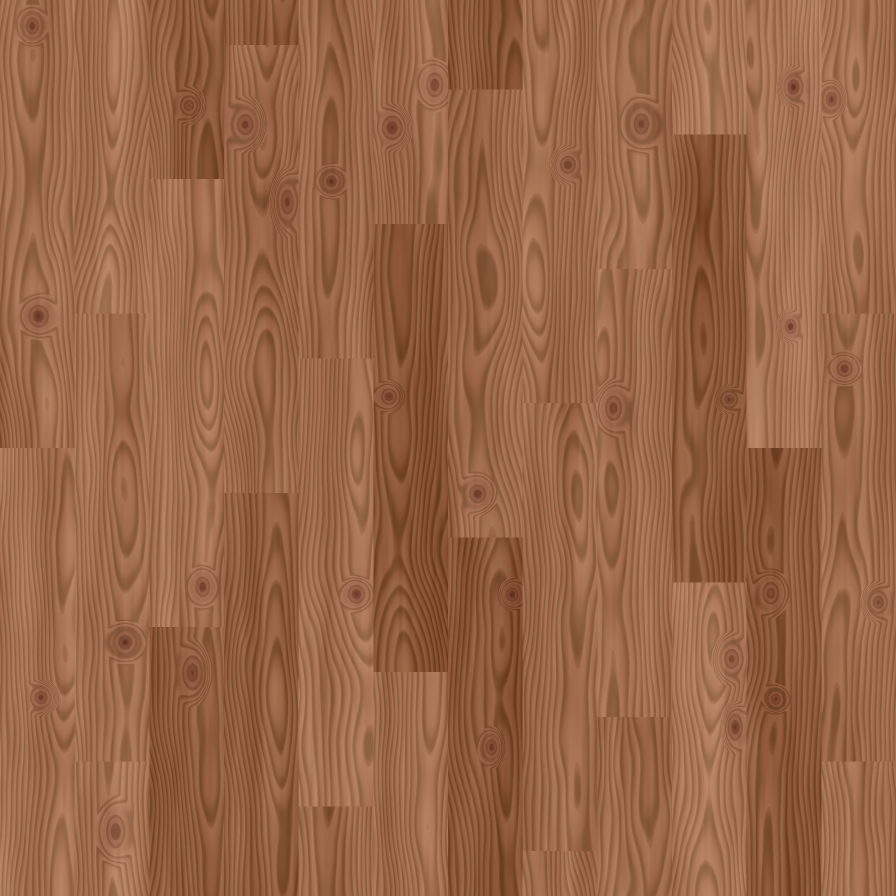
Reproduce this texture procedurally as a three.js fragment shader.

```glsl
// Wooden floor of long upright boards, each column shifted by a fixed stagger.
// Every board has its own tone, arched growth rings from warped distances,
// fine fibres and a few ringed knots; four samples per pixel smooth the edges.

#define COLUMNS 12.0
#define ROWS 2.0
#define STAGGER 0.3
#define DARK_EVEN 576.0   // one bit per column: dark boards of even rows
#define DARK_ODD 1068.0   // the same for odd rows
#define DARKEN 0.085
#define TONE_SPREAD 0.05
#define RINGS 15.0
#define KNOT_CHANCE 0.7
#define KNOT_SIZE 0.2
#define FIBRE 0.045

varying vec2 vUv;

const vec3 EARLY_WOOD = vec3(0.69, 0.50, 0.37);
const vec3 RED_WOOD = vec3(0.62, 0.395, 0.285);
const vec3 LATE_WOOD = vec3(0.49, 0.33, 0.20);
const vec3 KNOT_STAIN = vec3(0.47, 0.26, 0.19);
const vec3 KNOT_HEART = vec3(0.32, 0.13, 0.09);

float hash(vec2 p) {
  vec3 q = fract(p.xyx * 0.1031);
  q += dot(q, q.yzx + 33.33);
  return fract((q.x + q.y) * q.z);
}

float noise(vec2 p) {
  vec2 i = floor(p), f = fract(p);
  f = f * f * (3.0 - 2.0 * f);
  return mix(mix(hash(i), hash(i + vec2(1.0, 0.0)), f.x),
             mix(hash(i + vec2(0.0, 1.0)), hash(i + 1.0), f.x), f.y);
}

// Ring number at p: flat arches near the heart line, tight lines at the sides
float grain(vec2 p, vec2 seed) {
  float heart = 0.5 + 0.8 * (hash(seed + 5.0) - 0.5);
  float dx = p.x - heart + 0.16 * (noise(vec2(p.y * 0.5, 2.0) + seed) - 0.5);
  float arches = 5.0 * noise(p * vec2(1.3, 0.6) + seed);
  float wobble = 1.3 * noise(p * vec2(4.0, 1.3) + seed + 40.0);
  return RINGS * sqrt(dx * dx + 0.04) + arches + wobble;
}

// Tone of a board: a random shift, plus a drop for the dark ones
float boardTone(vec2 board, vec2 seed) {
  float bits = mix(DARK_EVEN, DARK_ODD, board.y);
  float dark = mod(floor(bits / exp2(board.x) + 0.0001), 2.0);
  return TONE_SPREAD * (hash(seed + 9.0) - 0.5) - DARKEN * dark;
}

vec3 wood(vec2 uv, float pixel) {
  // Board index and place within it, measured in board widths
  float column = floor(uv.x * COLUMNS);
  float along = uv.y * ROWS - STAGGER * column;
  vec2 board = vec2(column, mod(floor(along), ROWS));
  float boardLength = COLUMNS / ROWS;
  vec2 p = vec2(fract(uv.x * COLUMNS), fract(along) * boardLength);
  vec2 seed = board * vec2(17.0, 71.0) + 11.0;

  // Knots replace the nearby rings with closed ones
  float ring = grain(p, seed);
  float stain = 0.0, heart = 0.0;
  for (int i = 0; i < 2; i++) {
    vec2 key = seed + float(i) * vec2(23.0, 37.0);
    float present = step(hash(key + 1.0), KNOT_CHANCE);
    vec2 center = vec2(mix(0.12, 0.88, hash(key + 2.0)),
                       mix(0.3, boardLength - 0.3, hash(key + 3.0)));
    float size = KNOT_SIZE * mix(0.75, 1.25, hash(key + 4.0));
    vec2 stretch = vec2(1.0, mix(0.5, 1.0, hash(key + 6.0)));
    float d = length((p - center) * stretch) / size;
    float closed = present * (1.0 - smoothstep(0.6, 1.3, d));
    ring = mix(ring, grain(center, seed) + 3.5 * d, closed);
    float strength = present * mix(0.4, 1.0, hash(key + 7.0));
    stain += strength * exp(-1.5 * d * d);
    heart += strength * exp(-14.0 * d * d);
  }

  // Each ring runs from pale to red and ends in an olive brown line
  float phase = fract(ring);
  float late = smoothstep(0.4, 0.8, phase) * (1.0 - smoothstep(0.85, 1.0, phase));
  late = mix(late, 0.3, smoothstep(0.5, 1.2, pixel * RINGS * COLUMNS));
  float patches = noise(p * vec2(3.0, 0.5) + seed + 80.0);
  float redness = mix(smoothstep(0.0, 0.6, phase), patches, 0.6);
  vec3 color = mix(EARLY_WOOD, RED_WOOD, redness);
  color = mix(color, LATE_WOOD, late * mix(0.5, 0.85, patches));

  // Broad streaks, fine fibres and the tone of the board
  float streak = noise(p * vec2(5.0, 0.2) + seed + 120.0) - 0.5;
  float fibre = noise(p * vec2(22.0, 1.5) + seed + 160.0) - 0.5;
  color += 0.07 * streak + FIBRE * fibre + boardTone(board, seed);

  // Knot colour
  color = mix(color, KNOT_STAIN, min(0.5 * stain, 0.6));
  return mix(color, KNOT_HEART, min(0.7 * heart, 0.8));
}

void main() {
  vec2 pixel = fwidth(vUv);
  vec3 color = vec3(0.0);
  for (int i = 0; i < 4; i++) {
    vec2 offset = vec2(mod(float(i), 2.0), floor(float(i) * 0.5)) * 0.5 - 0.25;
    color += 0.25 * wood(vUv + offset * pixel, pixel.x);
  }
  gl_FragColor = vec4(color, 1.0);
}
```
